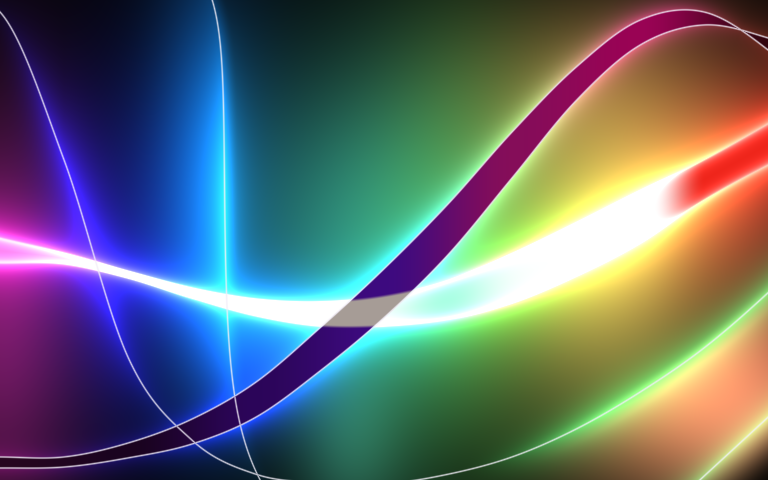
Give the GLSL for this background, as a Shadertoy shader.

```glsl
// Glowing ribbons and hairlines sweeping across a dark rainbow haze.
// Soft elliptical glows make the haze; spline height curves bound the white
// beam and the purple ribbon, and distance to each curve drives its halo.

const float WIDTH = 1.6;            // canvas width in units of its height
const float LINE_WIDTH = 0.0015;
const float BEAM_HALO = 0.045;
const float RIBBON_HALO = 0.022;
const float THREAD_HALO = 0.034;
const vec3 OVERLAP_GRAY = vec3(0.65, 0.61, 0.59);
const vec3 THREAD_BLUE = vec3(0.1, 0.08, 0.85);
const vec3 THREAD_GREEN = vec3(0.12, 0.72, 0.35);
const vec3 STEM_CYAN = vec3(0.08, 0.5, 0.75);

// Curve heights at even steps in x, with one extra knot beyond each side
const float THREAD[15] = float[15](0.96, 0.975, 0.667, 0.256, 0.083, 0.012, -0.006,
    -0.008, 0.012, 0.048, 0.106, 0.183, 0.275, 0.39, 0.52);
const float RIBBON_TOP[15] = float[15](0.05, 0.048, 0.048, 0.077, 0.127, 0.204, 0.317,
    0.44, 0.575, 0.725, 0.86, 0.958, 0.975, 0.896, 0.77);
const float RIBBON_LOW[15] = float[15](0.025, 0.025, 0.027, 0.046, 0.075, 0.131, 0.227,
    0.338, 0.469, 0.629, 0.79, 0.906, 0.948, 0.921, 0.87);
const float BEAM_TOP[15] = float[15](0.538, 0.504, 0.473, 0.435, 0.4, 0.377, 0.371,
    0.383, 0.415, 0.471, 0.535, 0.602, 0.667, 0.742, 0.82);
const float BEAM_LOW[15] = float[15](0.453, 0.452, 0.45, 0.421, 0.379, 0.342, 0.321,
    0.321, 0.335, 0.369, 0.425, 0.494, 0.583, 0.656, 0.72);

// Colours from the left side to the right
const vec3 BEAM_GLOW[7] = vec3[7](vec3(0.9, 0.12, 0.75), vec3(0.2, 0.15, 1.0),
    vec3(0.05, 0.55, 1.0), vec3(0.1, 0.8, 0.85), vec3(0.4, 0.85, 0.2),
    vec3(0.95, 0.85, 0.3), vec3(0.95, 0.15, 0.08));
const vec3 RIBBON_FILL[7] = vec3[7](vec3(0.15, 0.02, 0.12), vec3(0.1, 0.01, 0.12),
    vec3(0.17, 0.02, 0.35), vec3(0.24, 0.04, 0.5), vec3(0.52, 0.05, 0.35),
    vec3(0.6, 0.01, 0.33), vec3(0.2, 0.02, 0.06));
const vec3 RIBBON_GLOW[7] = vec3[7](vec3(0.2, 0.02, 0.18), vec3(0.06, 0.03, 0.3),
    vec3(0.05, 0.1, 0.9), vec3(0.1, 0.6, 0.9), vec3(0.35, 0.55, 0.4),
    vec3(0.6, 0.1, 0.42), vec3(0.2, 0.05, 0.05));

vec3 ramp(vec3 stops[7], float x) {
    float t = clamp(x / WIDTH, 0.0, 0.9999) * 6.0;
    int i = int(t);
    return mix(stops[i], stops[i + 1], smoothstep(0.0, 1.0, fract(t)));
}

// Signed distance above a Catmull-Rom height curve, corrected for slope
float above(float knots[15], vec2 p) {
    float t = clamp(p.x / WIDTH, 0.0, 0.9999) * 12.0;
    int i = int(t);
    t = fract(t);
    float a = knots[i], b = knots[i + 1], c = knots[i + 2], d = knots[i + 3];
    float k1 = 0.5 * (c - a);
    float k2 = a - 2.5 * b + 2.0 * c - 0.5 * d;
    float k3 = 0.5 * (d - a) + 1.5 * (b - c);
    float height = b + t * (k1 + t * (k2 + t * k3));
    float slope = (k1 + t * (2.0 * k2 + 3.0 * t * k3)) * 12.0 / WIDTH;
    return (p.y - height) / sqrt(1.0 + slope * slope);
}

float bell(vec2 p, vec2 centre, vec2 radius) {
    vec2 q = (p - centre) / radius;
    return exp(-dot(q, q));
}

float halo(float d, float reach) { return exp(-max(d, 0.0) / reach); }

float line(float d, float px) {
    return 1.0 - smoothstep(LINE_WIDTH - px, LINE_WIDTH + px, abs(d));
}

void mainImage(out vec4 fragColor, in vec2 fragCoord) {
    vec2 p = fragCoord / iResolution.xy * vec2(WIDTH, 1.0);
    float px = 1.0 / iResolution.y;

    // Distances to every curve; bands are negative inside
    float thread = above(THREAD, p);
    float ribbonTop = above(RIBBON_TOP, p), ribbonLow = above(RIBBON_LOW, p);
    float beamTop = above(BEAM_TOP, p), beamLow = above(BEAM_LOW, p);
    float ribbon = max(min(ribbonTop, ribbonLow), -max(ribbonTop, ribbonLow));
    float beam = max(beamTop, -beamLow);
    float stem = p.x - 0.467 - 0.075 * exp(-7.0 * p.y) + 0.025 * exp(12.0 * (p.y - 1.0));
    float corner = (p.y - 0.92 * (p.x - 1.458)) * 0.74;

    // Rainbow haze
    float rightSide = smoothstep(-0.01, 0.03, stem);
    float underThread = smoothstep(0.02, -0.03, thread) * smoothstep(0.9, 1.2, p.x);
    vec3 col = vec3(0.01, 0.012, 0.015);
    col += vec3(0.46, 0.09, 0.38) * bell(p, vec2(0.0, 0.36), vec2(0.17, 0.42));
    col += vec3(0.04, 0.05, 0.36) * bell(p, vec2(0.25, 0.48), vec2(0.15, 0.38));
    col += vec3(0.04, 0.36, 0.72) * bell(p, vec2(0.45, 0.62), vec2(0.13, 0.42)) * (1.0 - 0.6 * rightSide);
    col += vec3(0.04, 0.14, 0.6) * bell(p, vec2(0.55, 0.26), vec2(0.13, 0.13));
    col += vec3(0.14, 0.46, 0.42) * bell(p, vec2(0.72, 0.5), vec2(0.24, 0.38));
    col += vec3(0.1, 0.25, 0.2) * bell(p, vec2(0.73, 0.06), vec2(0.12, 0.2));
    col += vec3(0.16, 0.38, 0.13) * bell(p, vec2(0.95, 0.48), vec2(0.19, 0.48));
    col += vec3(0.72, 0.64, 0.28) * bell(p, vec2(1.26, 0.48), vec2(0.23, 0.36));
    col += vec3(0.25, 0.17, 0.09) * bell(p, vec2(1.25, 0.83), vec2(0.3, 0.2));
    col += vec3(0.5, 0.15, 0.11) * bell(p, vec2(1.55, 0.6), vec2(0.2, 0.27));
    col += vec3(0.85, 0.46, 0.35) * bell(p, vec2(1.53, 0.16), vec2(0.28, 0.22)) * underThread;
    col *= mix(0.12, 1.0, smoothstep(-0.1, 0.0, corner));

    // Halos along the curves
    float threadGlow = halo(abs(thread), THREAD_HALO);
    col += THREAD_BLUE * threadGlow * bell(p, vec2(0.17, 0.55), vec2(0.2, 0.36));
    col += THREAD_GREEN * threadGlow * smoothstep(0.95, 1.3, p.x);
    col += STEM_CYAN * halo(abs(stem), 0.03) * bell(p, vec2(0.467, 0.56), vec2(0.4, 0.3));
    col += THREAD_GREEN * 0.7 * halo(abs(corner), 0.025);
    col += ramp(RIBBON_GLOW, p.x) * 0.8 * halo(ribbon, RIBBON_HALO);
    vec3 beamColor = ramp(BEAM_GLOW, p.x);
    col += beamColor * 0.75 * halo(beam, BEAM_HALO) + 0.5 * halo(beam, 0.009);

    // Beam: white core, pink on the left, mint past the ribbon, red on the right
    vec3 core = mix(vec3(1.0, 0.5, 0.93), vec3(1.0), smoothstep(0.0, 0.25, p.x));
    core = mix(core, vec3(0.55, 1.0, 0.85), 0.75 * bell(p, vec2(0.93, 0.38), vec2(0.1, 0.2)));
    core = mix(core, vec3(0.93, 0.14, 0.1), smoothstep(1.36, 1.47, p.x));
    core += 0.6 * halo(-beam, 0.008);
    float beamMask = smoothstep(0.004, -0.004, beam);
    col = mix(col, core, beamMask);

    // Ribbon, gray where it crosses the beam
    vec3 fill = mix(ramp(RIBBON_FILL, p.x), OVERLAP_GRAY, beamMask);
    col = mix(col, fill, smoothstep(px, -px, ribbon));

    // Bright hairlines
    float edges = max(line(ribbonTop, px), line(ribbonLow, px));
    float strands = max(max(line(thread, px), line(stem, px)), line(corner, px));
    col = mix(clamp(col, 0.0, 1.0), vec3(0.95, 0.93, 0.97), 0.85 * max(edges, strands));
    fragColor = vec4(col, 1.0);
}
```
